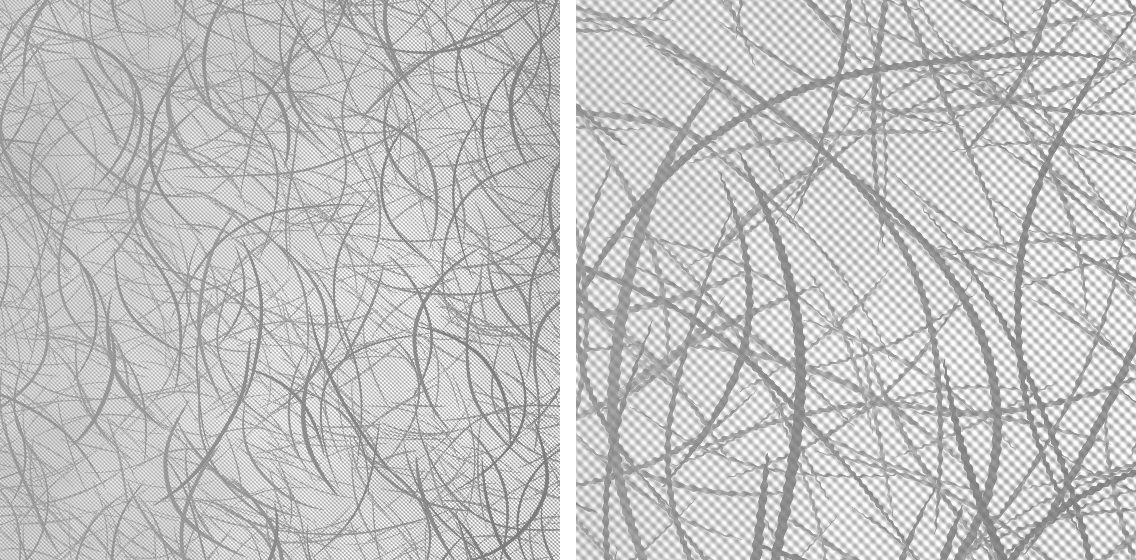
Left, the full canvas; right, a detail of the centre.
This texture is drawn by a Shadertoy shader. Its source:

```glsl
vec4 hash4(vec2 p) {
    vec4 q = fract(p.xyxy * vec4(0.1031, 0.1030, 0.0973, 0.1099));
    q += dot(q, q.wzxy + 33.33);
    return fract((q.xxyz + q.yzzw) * q.zywx);
}

float gradientNoise(vec2 p) {
    vec2 cell = floor(p), f = p - cell;
    vec2 blend = f * f * f * (f * (f * 6.0 - 15.0) + 10.0);
    vec4 corner;
    for (int i = 0; i < 4; i++) {
        vec2 o = vec2(i & 1, i >> 1);
        corner[i] = dot(hash4(cell + o + 40.0).xy * 2.0 - 1.0, f - o);
    }
    vec2 rows = mix(corner.xz, corner.yw, blend.x);
    return mix(rows.x, rows.y, blend.y);
}

// Coverage of tapered, bent strands scattered over a grid of cells
float strands(vec2 uv, float scale, int count, float heading, float spread,
              float bend, float halfWidth, float dashing, float seed) {
    vec2 p = uv * scale, home = floor(p);
    float pixel = 1.0 / iResolution.y;
    float cover = 0.0;
    for (int k = 0; k < 9 * count; k++) {
        int n = k / count;
        vec2 cell = home + vec2(n % 3 - 1, n / 3 - 1);
        float id = float(k % count) * 17.0 + seed;
        vec4 shape = hash4(cell + id + 20.0);
        vec4 place = hash4(cell.yx + id * 1.7 + 71.0);

        float angle = heading + spread * (shape.x - 0.5);
        vec2 axis = vec2(cos(angle), sin(angle));
        vec2 d = p - cell - place.xy;
        float along = dot(d, axis);
        float reach = mix(0.45, 0.9, shape.y);
        float t = along / reach;
        if (abs(t) >= 1.0) continue;

        float side = shape.z * 2.0 - 1.0;
        float curve = bend * sign(side) * sqrt(abs(side));
        float across = dot(d, vec2(-axis.y, axis.x)) + curve * (along * along - 0.2);
        float slope = 2.0 * curve * along;
        float dist = abs(across) * inversesqrt(1.0 + slope * slope) / scale;

        float width = halfWidth * mix(0.65, 1.6, shape.w * shape.w) * sqrt(1.0 - t * t);
        float line = 1.0 - smoothstep(width - 0.5 * pixel, width + 0.6 * pixel, dist);
        float dash = 0.5 + 0.5 * sin(along / scale * 620.0 + place.z * 6.28);
        cover = max(cover, line * (1.0 - dashing * dash) * mix(0.8, 1.0, place.w));
    }
    return cover;
}

void mainImage(out vec4 fragColor, in vec2 fragCoord) {
    vec2 uv = fragCoord / iResolution.y;
    float side = smoothstep(0.1, 1.0, fragCoord.x / iResolution.x);

    // Diagonal woven ground, crisper towards the right
    float twill = cos(6.2832 * 148.0 * (uv.x + uv.y));
    float weft = cos(6.2832 * 136.0 * (uv.x - uv.y));
    float weave = 0.64 * twill + 0.36 * weft;
    float mottle = gradientNoise(uv * 5.0) + 0.5 * gradientNoise(uv * 19.0);
    float glow = 1.0 - smoothstep(0.1, 0.7, length(uv - vec2(0.6, 0.35)));
    float edge = smoothstep(0.82, 1.0, uv.x) * smoothstep(0.1, 0.7, uv.y);
    float ground = 0.78 + 0.05 * glow + 0.03 * side - 0.07 * edge + 0.06 * mottle;
    ground += weave * mix(0.13, 0.25, side);

    // Strands wander gently and step along the threads
    vec2 wander = vec2(gradientNoise(uv * 6.0), gradientNoise(uv * 6.0 + 9.0));
    vec2 path = uv + 0.014 * wander + 0.0005 * vec2(weft, twill);
    float bold = strands(path, 5.0, 4, 1.65, 1.3, 0.85, 0.0025, 0.0, 3.0);
    float sweeping = strands(path + 0.37, 3.6, 2, 0.7, 2.8, 0.75, 0.0019, 0.1, 11.0);
    float fine = strands(path, 9.5, 4, 0.1, 1.5, 0.3, 0.0012, 0.4, 29.0);
    float slanted = strands(path + 0.61, 9.0, 3, 2.2, 1.2, 0.3, 0.0013, 0.3, 47.0);

    float fibre = max(max(bold, sweeping), 0.92 * max(fine, slanted));
    float fibreTone = mix(0.57, 0.47, side) + 0.03 * weave;
    float tone = mix(ground, fibreTone, 0.96 * fibre);
    fragColor = vec4(vec3(clamp(tone, 0.0, 1.0)), 1.0);
}
```
